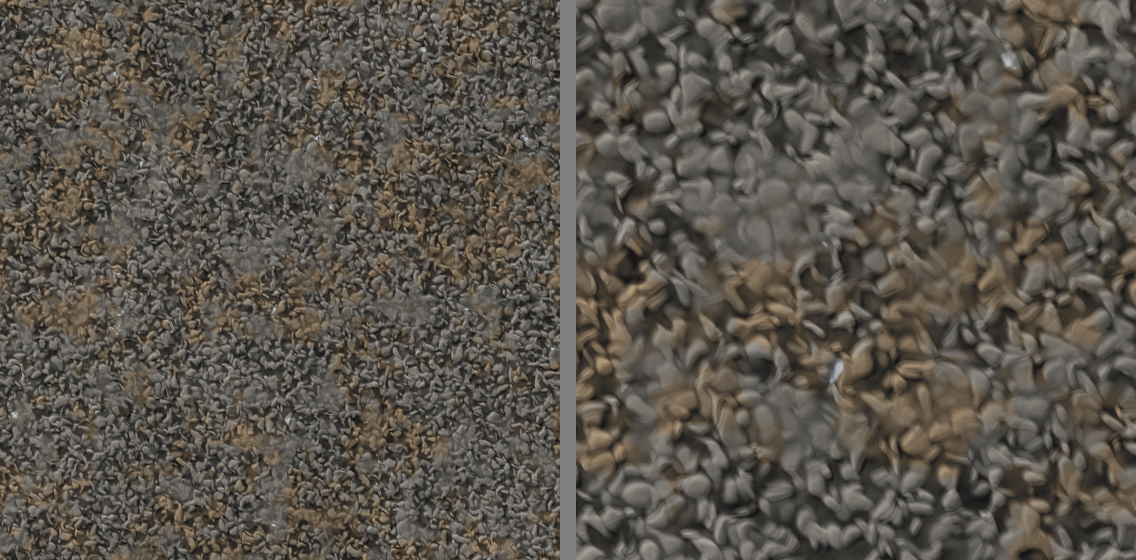
Left, the full canvas; right, a detail of the centre.
A WebGL 2 fragment shader for this texture:

```glsl
#version 300 es
precision highp float;

uniform vec2 u_resolution;
out vec4 fragColor;

float hash(vec2 p) {
    vec3 q = fract(p.xyx * vec3(0.1031, 0.1030, 0.0973));
    q += dot(q, q.yzx + 33.33);
    return fract((q.x + q.y) * q.z);
}

float noise(vec2 p) {
    vec2 cell = floor(p), f = fract(p);
    f = f * f * (3.0 - 2.0 * f);
    float low = mix(hash(cell), hash(cell + vec2(1, 0)), f.x);
    float high = mix(hash(cell + vec2(0, 1)), hash(cell + vec2(1, 1)), f.x);
    return mix(low, high, f.y);
}

float fbm(vec2 p) {
    float sum = 0.0, weight = 0.5;
    for (int i = 0; i < 4; i++) {
        sum += weight * noise(p);
        p = mat2(1.6, 1.2, -1.2, 1.6) * p + 17.3;
        weight *= 0.5;
    }
    return sum / 0.9375;
}

// Tallest of the scattered oval grains: x is height, y is tone
vec2 grains(vec2 p) {
    vec2 cell = floor(p), top = vec2(0.0);
    for (int y = -1; y <= 1; y++) {
        for (int x = -1; x <= 1; x++) {
            vec2 id = cell + vec2(x, y);
            vec2 d = p - id - vec2(hash(id + 11.7), hash(id + 47.2));
            float angle = 6.2832 * hash(id + 83.1);
            float c = cos(angle), s = sin(angle);
            vec2 radii = vec2(mix(0.5, 0.98, hash(id + 131.4)), mix(0.3, 0.56, hash(id + 173.9)));
            float dome = smoothstep(1.0, 0.25, length(mat2(c, -s, s, c) * d / radii));
            float height = dome * mix(0.45, 1.0, hash(id + 211.3));
            if (height > top.x) top = vec2(height, dome * (hash(id + 259.6) - 0.5));
        }
    }
    return top;
}

// Coarse and fine grains over a rough bed
vec2 relief(vec2 p) {
    vec2 warp = vec2(noise(p * 85.0), noise(p * 85.0 + 39.0)) - 0.5;
    p += 0.009 * warp;
    vec2 coarse = grains(p * 60.0 + 5.0);
    vec2 fine = grains(p * 92.0 + 301.0) * vec2(0.8, 1.0);
    vec2 top = coarse.x > fine.x ? coarse : fine;
    top.x = max(top.x, 0.35 * noise(p * 130.0));
    return top;
}

// Rare rounded patches, one chance per cell
float spots(vec2 p, float share) {
    vec2 id = floor(p);
    vec2 centre = 0.3 + 0.4 * vec2(hash(id + 7.0), hash(id + 29.0));
    vec2 d = fract(p) - centre + 0.16 * (vec2(noise(p * 6.0), noise(p * 6.0 + 50.0)) - 0.5);
    float radius = mix(0.12, 0.26, hash(id + 61.0));
    return step(1.0 - share, hash(id + 97.0)) * smoothstep(radius, radius * 0.6, length(d));
}

void main() {
    vec2 p = gl_FragCoord.xy / min(u_resolution.x, u_resolution.y);

    // Light falls from the upper left
    vec2 toLight = 0.0024 * normalize(vec2(-0.55, 0.83));
    vec2 here = relief(p);
    float lit = relief(p + toLight).x;
    float away = relief(p - toLight).x;
    float height = 0.5 * here.x + 0.25 * (lit + away);
    float slope = clamp(away - lit, -0.6, 0.6);

    // Worn areas and dust flatten the relief
    float worn = smoothstep(0.52, 0.72, fbm(p * 24.0));
    float pale = spots(p * 17.0, 0.14);
    float flatness = max(0.6 * worn, 0.65 * pale);

    float value = mix(0.17, 0.43, smoothstep(0.08, 0.62, height));
    value += 0.24 * slope + 0.11 * here.y;
    value = mix(value, 0.42 + 0.06 * pale, flatness);
    value += 0.09 * (fbm(p * 7.0) - 0.5) + 0.1 * (fbm(p * 150.0) - 0.5);

    // Dark stones and deep pits
    value *= 1.0 - 0.45 * spots(p * 21.0 + 70.0, 0.035);
    value *= 1.0 - 0.35 * smoothstep(0.63, 0.8, fbm(p * 30.0 + 90.0)) * (1.0 - height);
    value = clamp(value, 0.09, 0.62);

    // Brown stain gathers in the hollows
    float stain = 0.6 * fbm(p * 38.0 + 140.0) + 0.4 * fbm(p * 9.0 + 20.0);
    float brown = smoothstep(0.47, 0.64, stain + 0.35 * (0.39 - value));
    brown *= smoothstep(0.12, 0.25, value);
    vec3 colour = value * mix(vec3(1.025, 1.0, 0.945), vec3(1.16, 1.0, 0.8), brown);

    // Mineral glints
    float cluster = spots(p * 26.0 + 200.0, 0.04);
    float sparkle = cluster * smoothstep(0.5, 0.8, noise(p * 210.0));
    colour = mix(colour, vec3(0.5, 0.51, 0.53), 0.35 * cluster);
    colour = mix(colour, vec3(0.8, 0.83, 0.87), 0.75 * sparkle);

    fragColor = vec4(colour, 1.0);
}
```
